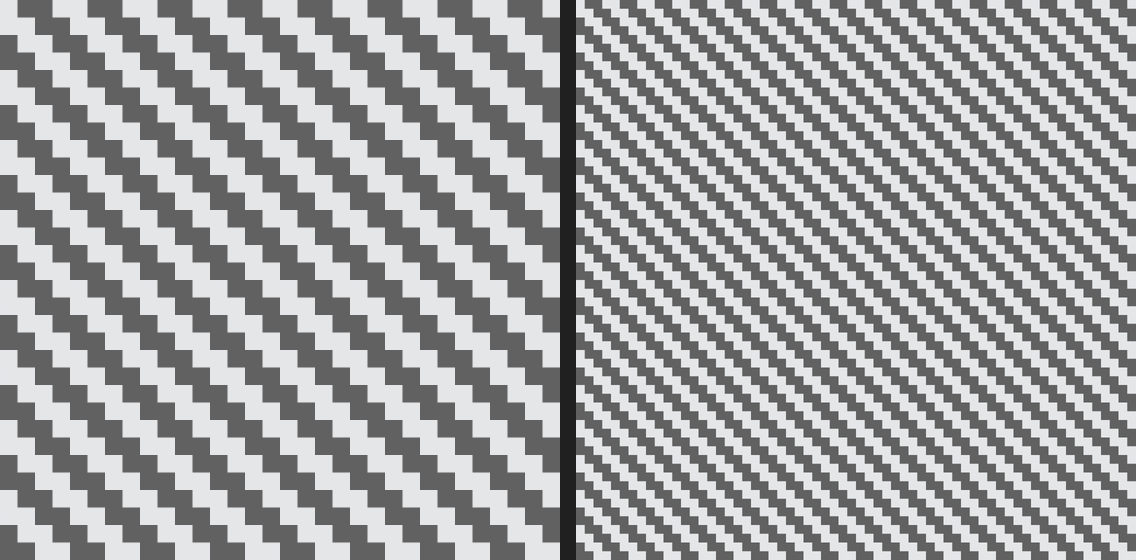
Left: one tile. Right: repeated 2 by 2.
Give the GLSL for this pattern, as a Shadertoy shader.

```glsl
// Diagonal staircase stripes in two flat greys on a square grid.
// Each row holds a two-on, two-off square wave that shifts one cell per row;
// edges are smoothed by the pixel's coverage along each axis.

const float CELLS = 32.0;   // grid cells per side: 8 repeats of 4 cells
const float PERIOD = 4.0;   // cells in one dark and light pair
const vec3 DARK = vec3(0.38);
const vec3 LIGHT = vec3(0.895, 0.9, 0.91);

// Soft step across an edge at zero, one pixel wide
float coverage(float dist, float pixel) {
    return clamp(dist / pixel + 0.5, 0.0, 1.0);
}

// Dark share of a row at x: dark covers the first half of each period
float rowStripe(float x, float row, float pixel) {
    float phase = mod(x + row, PERIOD);
    float quarter = 0.25 * PERIOD;
    float dist = quarter - abs(mod(phase + quarter, PERIOD) - 0.5 * PERIOD);
    return coverage(dist, pixel);
}

// Blend the two rows that meet at the nearest horizontal edge
float stairStripes(vec2 p, vec2 pixel) {
    float edge = floor(p.y + 0.5);
    float below = rowStripe(p.x, edge - 1.0, pixel.x);
    float above = rowStripe(p.x, edge, pixel.x);
    return mix(below, above, coverage(p.y - edge, pixel.y));
}

void mainImage(out vec4 fragColor, in vec2 fragCoord) {
    vec2 pixel = CELLS / iResolution.xy;
    float dark = stairStripes(fragCoord * pixel, pixel);
    fragColor = vec4(mix(LIGHT, DARK, dark), 1.0);
}
```
